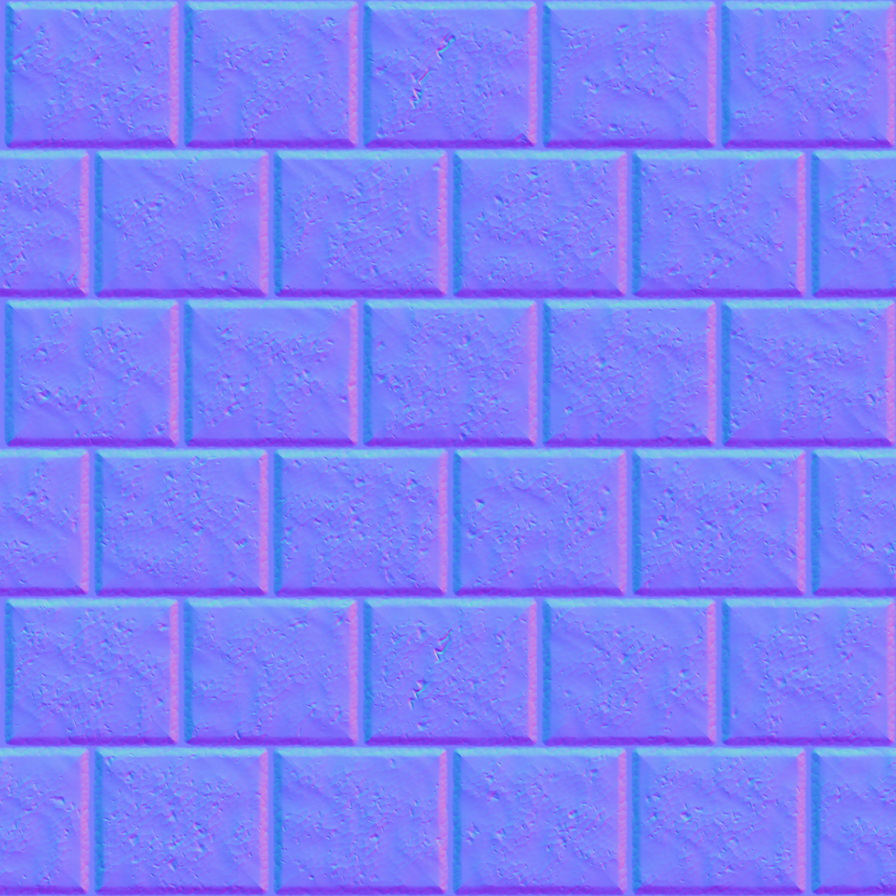
A Shadertoy shader for this texture map:

```glsl
const vec2 BRICKS = vec2(5.0, 6.0);
const vec2 JOINT_HALF = vec2(0.0028, 0.0010);
const float JOINT_SHIFT = 0.0024;
const float CORNER_RADIUS = 0.007;
const float BEVEL_WIDTH = 0.0110;
const float BEVEL_DEPTH = 0.0030;
const float SHOULDER_WIDTH = 0.0155;
const float SHOULDER_DEPTH = 0.0043;
const float EDGE_WOBBLE = 0.0017;
const float SWELL_DEPTH = 0.0010;
const vec2 GRAIN_CELLS = vec2(142.0, 84.0);
const float GRAIN_DEPTH = 0.0009;
const float PIT_CELLS = 66.0;
const float PIT_DEPTH = 0.0018;
const float SPECK_CELLS = 118.0;
const float SPECK_DEPTH = 0.0009;
const float SCRATCH_DEPTH = 0.0022;
const float SCRATCH_WIDTH = 0.005;
const float SAMPLE_STEP = 0.0010;
const vec2 FLAT_TINT = vec2(0.490, 0.503);
const float TAU = 6.2831853;

vec3 hash3(vec2 cell) {
    vec3 q = fract(cell.xyx * vec3(0.1031, 0.1030, 0.0973));
    q += dot(q, q.yzx + 33.33);
    return fract((q.xxy + q.yzz) * q.zyx);
}

// Layered sines with whole frequencies, seamless over the canvas
float waves(vec2 p) {
    vec2 t = TAU * p;
    float a = sin(dot(t, vec2(9.0, 4.0)) + 2.0 * sin(dot(t, vec2(-3.0, 7.0))));
    float b = sin(dot(t, vec2(-11.0, 13.0)) + 2.0 * sin(dot(t, vec2(8.0, 5.0))));
    float c = sin(dot(t, vec2(23.0, 17.0)) + 2.0 * a);
    return (a + b + 0.5 * c) / 2.5;
}

// Squared distance to the nearest cell point, stretched along the diagonal
float grain(vec2 p) {
    vec2 q = GRAIN_CELLS * vec2(p.x - p.y, p.x + p.y);
    vec2 base = floor(q);
    float nearest = 2.0;
    for (int j = -1; j <= 1; j++)
    for (int i = -1; i <= 1; i++) {
        vec2 cell = base + vec2(i, j);
        vec2 offset = cell + hash3(mod(cell, GRAIN_CELLS)).xy - q;
        nearest = min(nearest, dot(offset, offset));
    }
    return nearest;
}

// Scattered round dents; chance sets how many cells hold one
float pits(vec2 p, float cells, float chance) {
    vec2 q = cells * p;
    vec2 base = floor(q);
    float depth = 0.0;
    for (int j = -1; j <= 1; j++)
    for (int i = -1; i <= 1; i++) {
        vec2 cell = base + vec2(i, j);
        vec3 rnd = hash3(mod(cell, cells) + cells);
        float present = smoothstep(0.0, 0.12, chance - rnd.z);
        float radius = mix(0.2, 0.48, fract(rnd.z * 57.0));
        float d = length(cell + rnd.xy - q);
        depth = max(depth, present * radius * 2.0 * (1.0 - smoothstep(0.0, radius, d)));
    }
    return depth;
}

float segmentDistance(vec2 p, vec2 a, vec2 b) {
    vec2 ab = b - a;
    return length(p - a - ab * clamp(dot(p - a, ab) / dot(ab, ab), 0.0, 1.0));
}

float height(vec2 p) {
    // Running bond layout
    vec2 g = vec2(p.x - JOINT_SHIFT, p.y) * BRICKS;
    float row = floor(g.y);
    g.x += 0.5 * (1.0 - mod(row, 2.0));
    vec2 id = mod(floor(g), BRICKS);
    vec2 local = (fract(g) - 0.5) / BRICKS;
    vec3 rnd = hash3(id + 13.0);

    // Steep rim that eases into a wide soft shoulder
    float rough = grain(p);
    float patches = waves(p + rnd.xy);
    vec2 warp = 0.0014 * sin(TAU * (p.yx * 67.0 + 0.3 * sin(TAU * p * 41.0)));
    vec2 box = abs(local) - 0.5 / BRICKS + JOINT_HALF + CORNER_RADIUS;
    float inside = CORNER_RADIUS - length(max(box, 0.0)) - min(max(box.x, box.y), 0.0);
    inside -= EDGE_WOBBLE * (rough - 0.25 + 0.4 * patches);
    float face = smoothstep(0.0, BEVEL_WIDTH, inside);
    float shoulder = 1.0 - exp(-max(inside, 0.0) / SHOULDER_WIDTH);

    // Wear gathers in patches towards the middle
    float middle = 1.0 - smoothstep(0.3, 1.0, length(local * BRICKS * 1.7));
    float wear = smoothstep(-0.4, 0.6, patches + 0.6 * middle - 0.4 + 0.4 * rnd.z);
    float dents = pits(p + warp, PIT_CELLS, 0.03 + 0.24 * wear);
    float specks = pits(p - warp.yx, SPECK_CELLS, 0.06 + 0.5 * wear);

    // Broken diagonal scratch on a few bricks
    float scratched = float(id.x == 2.0 && mod(id.y, 4.0) == 1.0);
    float line = segmentDistance(local + 2.0 * warp, vec2(0.0, 0.045), vec2(-0.046, -0.042));
    float scratch = scratched * (1.0 - smoothstep(0.0, SCRATCH_WIDTH, line));
    scratch *= smoothstep(-0.4, 0.5, waves(2.0 * p.yx));

    float surface = GRAIN_DEPTH * mix(0.35, 1.0, wear) * rough + SWELL_DEPTH * patches
                  - PIT_DEPTH * dents - SPECK_DEPTH * specks - SCRATCH_DEPTH * scratch;
    return face * (BEVEL_DEPTH + surface) + SHOULDER_DEPTH * shoulder;
}

void mainImage(out vec4 fragColor, in vec2 fragCoord) {
    vec2 p = fragCoord / iResolution.xy;
    vec2 e = vec2(SAMPLE_STEP, 0.0);
    vec2 slope = vec2(height(p + e.xy) - height(p - e.xy),
                      height(p + e.yx) - height(p - e.yx)) / (2.0 * SAMPLE_STEP);
    vec3 normal = normalize(vec3(-slope, 1.0));
    fragColor = vec4(FLAT_TINT + 0.5 * normal.xy, 0.49 + 0.5 * normal.z, 1.0);
}
```
